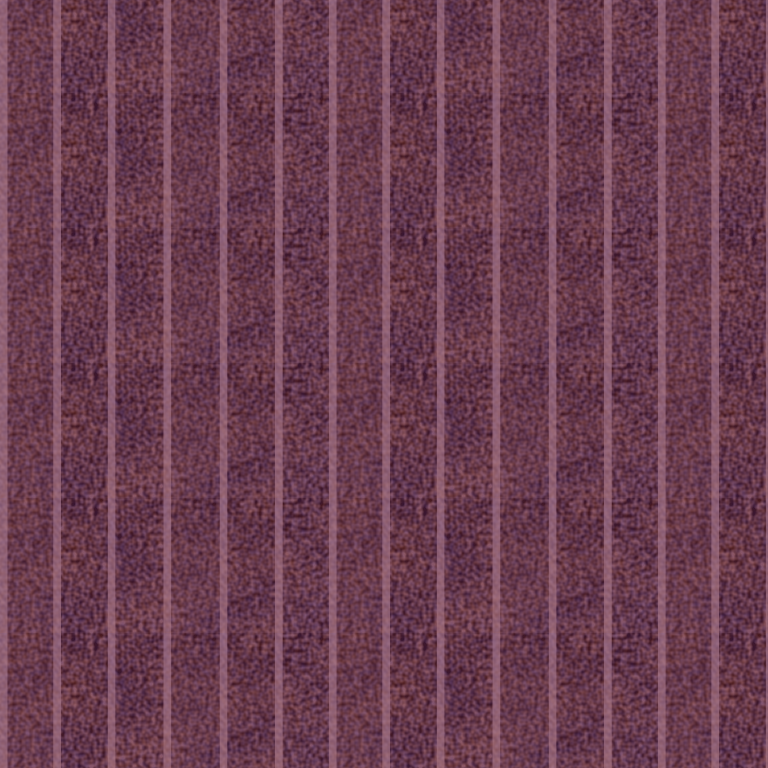
A Shadertoy shader for this texture:

```glsl
#define TILES vec2(2.334, 5.689)   // cloth repeats across and down
#define STRIPES 6.0                // stripes in one repeat
#define STRIPE_START 0.0042        // centre of the first stripe
#define STRIPE_HALF 0.0050         // half the stripe width
#define STRIPE_DRIFT 0.0018        // uneven spacing of the stripes
#define GRAIN 0.88                 // strength of the wool grain
#define DARK_WOOL vec3(0.300, 0.135, 0.200)
#define LIGHT_WOOL vec3(0.485, 0.300, 0.380)
#define STRIPE_COLOR vec3(0.575, 0.390, 0.465)
#define TINT vec3(0.055, 0.015, -0.060)

const float TAU = 6.2831853;

float hash(ivec2 cell, int seed) {
    uint h = uint(cell.x) * 374761393u + uint(cell.y) * 668265263u + uint(seed) * 974711u;
    h = (h ^ (h >> 13)) * 1274126177u;
    h = (h ^ (h >> 15)) * 2246822519u;
    return float((h ^ (h >> 16)) & 65535u) / 65536.0;
}

float slope(ivec2 cell, ivec2 period, vec2 offset, int seed) {
    float angle = TAU * hash(cell % period, seed);
    return dot(vec2(cos(angle), sin(angle)), offset);
}

// Gradient noise that wraps at the borders of the repeat
float noise(vec2 tile, ivec2 period, int seed) {
    vec2 p = tile * vec2(period);
    ivec2 c = ivec2(floor(p));
    vec2 f = fract(p);
    vec2 w = f * f * f * (f * (f * 6.0 - 15.0) + 10.0);
    ivec2 e = ivec2(1, 0);
    float low = mix(slope(c, period, f, seed),
                    slope(c + e.xy, period, f - vec2(1, 0), seed), w.x);
    float high = mix(slope(c + e.yx, period, f - vec2(0, 1), seed),
                     slope(c + e.xx, period, f - vec2(1, 1), seed), w.x);
    return mix(low, high, w.y);
}

// Coverage of the nearest stripe, softened over one pixel
float stripeMask(float x, float pixel) {
    float index = round(x * STRIPES);
    float drift = STRIPE_DRIFT * sin(TAU * (index + 2.7) / STRIPES);
    float d = abs(x - index / STRIPES) / TILES.x;
    d = abs((x - index / STRIPES) / TILES.x - drift);
    return 1.0 - smoothstep(-0.6 * pixel, 0.6 * pixel, d - STRIPE_HALF);
}

void mainImage(out vec4 fragColor, in vec2 fragCoord) {
    vec2 uv = fragCoord / iResolution.xy;
    vec2 tile = fract((uv - vec2(STRIPE_START, 0.0)) * TILES);

    // Grain, upright threads and broad patches
    float fine = noise(tile, ivec2(80, 33), 1);
    float coarse = noise(tile, ivec2(47, 20), 2);
    float thread = noise(tile, ivec2(84, 7), 3);
    float cross = noise(tile, ivec2(18, 36), 4);
    float patches = noise(tile, ivec2(7, 3), 5);
    float hue = noise(tile, ivec2(62, 26), 6) + 0.5 * patches;

    // Each panel has its own tone and roughness
    ivec2 panel = ivec2(int(tile.x * STRIPES), 0);
    float rough = 0.8 + 0.4 * hash(panel, 7);
    float panelTone = 0.10 * (hash(panel, 8) - 0.5);

    // Shade deepens towards the upper seam of the repeat
    float seam = smoothstep(0.75, 1.0, tile.y);
    float shade = 0.16 * (0.5 - tile.y) + 0.22 * patches + panelTone;
    float weave = (0.45 + 0.4 * seam) * thread + (0.15 + 0.5 * seam) * cross;
    float grain = GRAIN * rough * (fine + 0.6 * coarse + weave);
    float tone = clamp(0.53 + shade + grain, -0.25, 1.2);
    vec3 wool = mix(DARK_WOOL, LIGHT_WOOL, tone) + TINT * hue;

    // Stripe yarn with a faint diagonal twill
    float twill = sin(TAU * (tile.x * 48.0 + tile.y * 14.0));
    vec3 yarn = STRIPE_COLOR + 0.05 * fine + 0.04 * coarse + 0.010 * twill;
    yarn += 0.5 * TINT * (hue + 0.35 - 0.7 * tile.y);

    vec3 color = mix(wool, yarn, 0.95 * stripeMask(tile.x, 1.0 / iResolution.x));
    fragColor = vec4(color, 1.0);
}
```
